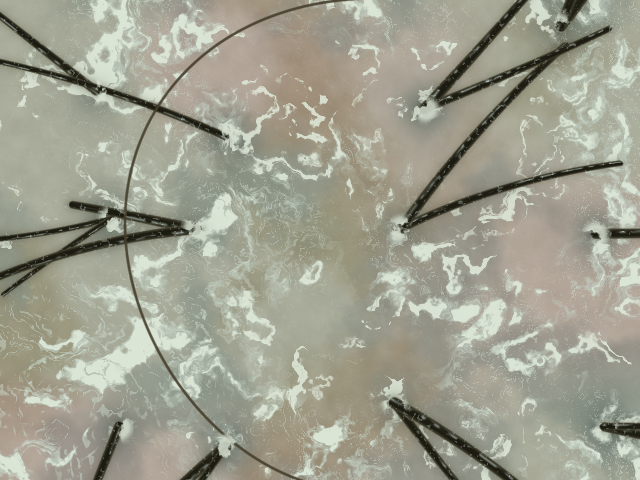
Give the GLSL for this texture, as a WebGL 2 fragment shader.

```glsl
#version 300 es
precision highp float;
// Magnified skin with dark glossy hairs: mottled noise tones and pale flakes
// form the skin; jittered follicles with grey halos each grow curved hairs
// that fan away from the middle, crossed by one fine looping strand.

uniform vec2 u_resolution;
out vec4 fragColor;

float hash(vec2 p) {
  vec3 q = fract(p.xyx * 0.1031);
  q += dot(q, q.yzx + 33.33);
  return fract((q.x + q.y) * q.z);
}

float noise(vec2 p) {
  vec2 i = floor(p), f = fract(p);
  f = f * f * (3.0 - 2.0 * f);
  return mix(mix(hash(i), hash(i + vec2(1, 0)), f.x),
             mix(hash(i + vec2(0, 1)), hash(i + vec2(1, 1)), f.x), f.y);
}

float fbm(vec2 p) {
  float sum = 0.0, amp = 0.52;
  for (int i = 0; i < 5; i++) {
    sum += amp * noise(p);
    p = mat2(0.8, 0.6, -0.6, 0.8) * p * 2.03 + 17.3;
    amp *= 0.5;
  }
  return sum;
}

mat2 rotation(float a) {
  return mat2(cos(a), sin(a), -sin(a), cos(a));
}

// Mottled skin: warm, pale and grey-green areas with a faint pink flush
vec3 skinTone(vec2 p) {
  vec3 c = mix(vec3(0.59, 0.58, 0.48), vec3(0.66, 0.67, 0.60),
               smoothstep(0.34, 0.54, fbm(p * 3.2 + 4.0)));
  c = mix(c, vec3(0.54, 0.58, 0.53), 0.8 * smoothstep(0.53, 0.72, fbm(p * 5.0 + 31.0)));
  c += vec3(0.035, -0.025, -0.005) * smoothstep(0.45, 0.75, noise(p * 2.3 + 8.0));
  return c + 0.07 * (fbm(p * 26.0) - 0.5);
}

// Pale flakes and short bright scratches, gathered in patches
vec3 addFlakes(vec3 c, vec2 p, float crust) {
  vec2 warp = vec2(fbm(p * 9.0), fbm(p * 9.0 + 50.0)) - 0.5;
  float patches = smoothstep(0.38, 0.62, fbm(p * 3.8 + 70.0));
  float film = fbm(p * 17.0 + warp * 7.0 + 11.0) + 0.17 * crust;
  c = mix(c, vec3(0.75, 0.80, 0.75), 0.85 * patches * smoothstep(0.50, 0.66, film));
  vec2 s = rotation(0.7 + 3.0 * warp.x) * p;
  float scratch = smoothstep(0.70, 0.92, noise(s * vec2(46.0, 120.0)));
  c = mix(c, vec3(0.78, 0.83, 0.78), 0.55 * scratch * (0.15 + 0.85 * patches));
  float chip = smoothstep(0.66, 0.75, film + 0.04 * patches);
  return mix(c, vec3(0.88, 0.92, 0.86), 0.85 * chip);
}

// Premultiplied colour of one bowed hair; q.x runs along it from the root
vec4 hairLayer(vec2 q, float len, float bend, float width, float soft, float seed) {
  float across = (q.y - bend * q.x * q.x) / sqrt(1.0 + 4.0 * bend * bend * q.x * q.x);
  float w = width * (1.0 - 0.3 * clamp(q.x / len, 0.0, 1.0));
  float d = length(vec2(max(max(-q.x, q.x - len), 0.0), across)) - w;
  float cover = 1.0 - smoothstep(-soft, soft, d);
  float s = across / w;
  float broken = noise(vec2(q.x * 90.0, s * 1.5 + seed * 40.0));
  float shine = exp(-14.0 * (s - 0.35) * (s - 0.35)) * smoothstep(0.35, 0.85, broken);
  float dust = smoothstep(0.74, 0.92, noise(q * 230.0 + seed * 90.0));
  vec3 c = mix(vec3(0.11, 0.105, 0.065), vec3(0.26, 0.25, 0.18), smoothstep(0.3, 1.0, abs(s)));
  c = mix(c, vec3(0.66, 0.71, 0.67), clamp(0.65 * shine + 0.4 * dust, 0.0, 1.0));
  float shadow = 0.22 * exp(-max(d, 0.0) * 130.0);
  float alpha = max(cover, shadow);
  return vec4(c * alpha, alpha);
}

void main() {
  vec2 p = gl_FragCoord.xy / u_resolution.y;
  vec2 middle = vec2(0.5 * u_resolution.x / u_resolution.y, 0.52);
  float soft = max(0.0024, 1.0 / u_resolution.y);
  vec4 hairs = vec4(0.0);
  float halo = 0.0, crust = 0.0;

  // Follicles on a jittered grid, each with one or two hairs
  for (int j = 0; j < 3; j++)
  for (int i = 0; i < 4; i++) {
    vec2 id = vec2(i, j) + 5.0;
    vec2 jitter = vec2(hash(id), hash(id + 20.0));
    vec2 root = (vec2(i, j) + 0.14 + 0.72 * jitter) / 3.0;
    vec2 away = root - middle;
    float heading = atan(away.y, away.x) + 1.0 * (hash(id + 40.0) - 0.5);
    vec2 r = p - root;
    float ragged = 0.6 + 0.8 * fbm(p * 16.0 + id);
    halo = max(halo, exp(-dot(r, r) * 330.0 * ragged) * (0.5 + 0.5 * hash(id + 60.0)));
    crust = max(crust, exp(-dot(r, r) * 900.0));
    for (int k = 0; k < 2; k++) {
      vec2 key = id + 80.0 + 13.0 * float(k);
      if (k == 1 && hash(key) < 0.3) continue;
      float angle = heading + float(k) * (0.22 + 0.3 * hash(key + 3.0));
      vec2 q = rotation(-angle) * (r - 0.006 * (jitter.yx - 0.5));
      vec4 h = hairLayer(q, 0.22 + 0.4 * hash(key + 5.0), 0.9 * (hash(key + 7.0) - 0.5),
                         mix(0.0065, 0.0135, hash(key + 9.0)), soft, hash(key + 11.0));
      hairs = h + hairs * (1.0 - h.a);
    }
  }

  // Skin, grey halos around the roots, then flakes
  vec3 col = skinTone(p);
  col = mix(col, vec3(0.38, 0.43, 0.40), 0.8 * halo);
  col = addFlakes(col, p, crust);
  col = col * (1.0 - hairs.a) + hairs.rgb;

  // Fine strand looping around the left of the middle
  vec2 loop = p - middle - vec2(0.11, -0.02);
  float strand = abs(length(loop) - 0.515 - 0.012 * sin(3.0 * atan(loop.y, -loop.x)));
  float line = (1.0 - smoothstep(0.0022 - soft * 0.5, 0.0022 + soft, strand))
             * smoothstep(0.0, -0.06, loop.x);
  col = mix(col, vec3(0.27, 0.24, 0.17), 0.9 * line);

  // Crumbs of crust resting over the roots
  float crumb = smoothstep(0.60, 0.70, fbm(p * 34.0 + 5.0) + 0.12 * crust) * smoothstep(0.3, 0.8, crust);
  col = mix(col, vec3(0.84, 0.88, 0.82), 0.85 * crumb);
  fragColor = vec4(clamp(col, 0.0, 1.0), 1.0);
}
```
